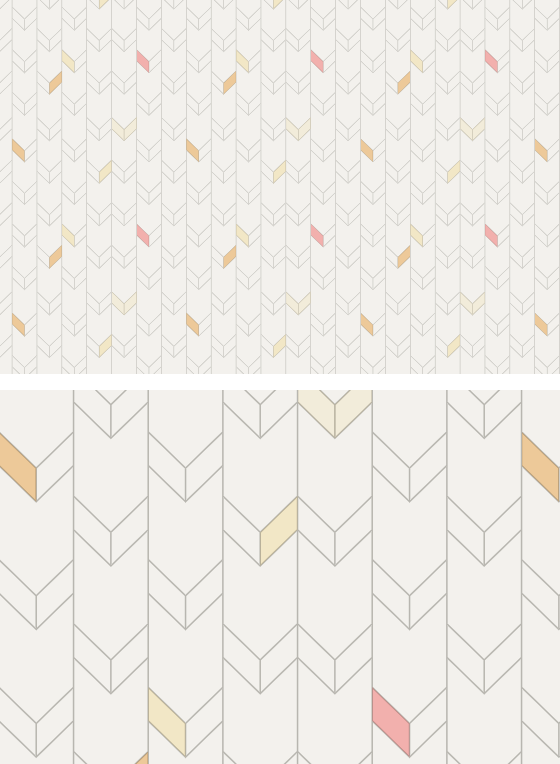
Top: the whole. Bottom: its middle third, enlarged.
Reproduce this pattern procedurally as a Shadertoy shader.

```glsl
// Columns of thin outlined chevrons on off-white, with a few pastel halves in a 7 by 7 repeat.

// Coverage of a line by a pixel, also right for lines thinner than the pixel
float lineCoverage(float dist, float width, float px) {
    return clamp((0.5 * (width + px) - dist) / px, 0.0, min(1.0, width / px));
}

// Coverage of the region where the signed distance is negative
float fillCoverage(float dist, float px) {
    return clamp(0.5 - dist / px, 0.0, 1.0);
}

// Tint of a chevron: rgb, and in w the side filled (-1 left, 1 right, 0 both, 2 none)
vec4 chevronTint(int column, int row) {
    vec3 cream = vec3(0.95, 0.905, 0.775);
    vec3 peach = vec3(0.93, 0.79, 0.60);
    vec3 pink = vec3(0.95, 0.69, 0.68);
    if (column == 0 && row == 0) return vec4(peach, -1.0);
    if (column == 1 && row == 3) return vec4(peach, 1.0);
    if (column == 2 && row == 2) return vec4(cream, -1.0);
    if (column == 3 && row == 1) return vec4(cream, 1.0);
    if (column == 4 && row == 0) return vec4(cream, 0.0);
    if (column == 5 && row == 2) return vec4(pink, -1.0);
    return vec4(cream, 2.0);
}

void mainImage(out vec4 fragColor, in vec2 fragCoord) {
    // One unit is one column; y runs down from the top edge
    float px = 22.5 / iResolution.x;
    vec2 p = vec2(fragCoord.x, iResolution.y - fragCoord.y) * px;
    p.x -= 0.485;

    // Three of every seven columns sit half a step lower
    int column = int(mod(floor(p.x), 7.0));
    bool lowered = column == 0 || column == 2 || column == 5;
    float across = fract(p.x) - 0.5;
    float fold = abs(across);

    // Four chevrons per repeat, with a slightly wider gap after the last
    float down = mod(p.y - 4.455 - (lowered ? 0.85 : 0.0), 7.0);
    float row = min(floor(down / 1.71), 3.0);
    float belowTip = down - row * 1.71 - 1.2;

    // Distance to the slanted band, negative inside
    float slope = 0.97;
    float band = (abs(belowTip + slope * fold + 0.225) - 0.225) / length(vec2(1.0, slope));

    // Pastel fill of one half or of the whole chevron
    vec3 color = vec3(0.951, 0.947, 0.931);
    vec4 tint = chevronTint(column, int(row));
    if (tint.w < 1.5) {
        float outside = max(band, max(fold - 0.5, -across * tint.w));
        color = mix(color, tint.rgb, fillCoverage(outside, px));
    }

    // Chevron outline, centre seam and column borders
    float width = 0.0205;
    float ink = lineCoverage(abs(band), width, px);
    ink = max(ink, lineCoverage(fold, width, px) * fillCoverage(band, px));
    ink = max(ink, lineCoverage(0.5 - fold, width, px));
    color *= mix(vec3(1.0), vec3(0.76, 0.755, 0.74), ink);

    fragColor = vec4(color, 1.0);
}
```
